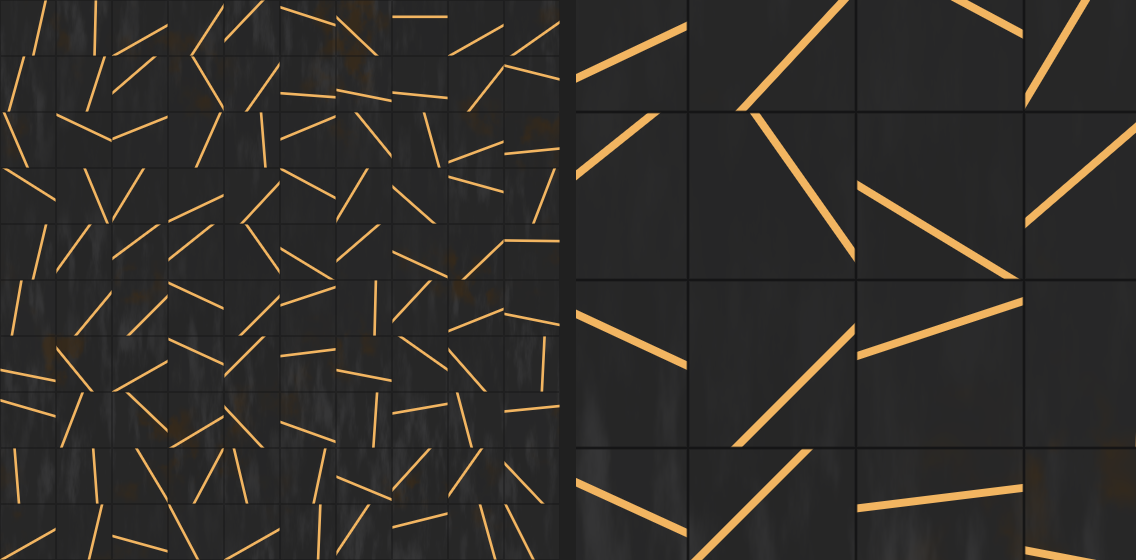
Left, the full canvas; right, a detail of the centre.
A WebGL 2 fragment shader for this pattern:

```glsl
#version 300 es
precision highp float;
// Ten by ten dark worn tiles, each crossed by one randomly turned amber line.

uniform vec2 u_resolution;
out vec4 fragColor;

const float TILES = 10.0;
const float TAU = 6.2831853;

// Lengths in tile units
const float LINE_OFFSET = 0.2;
const float LINE_HALF_WIDTH = 0.0235;
const float SEAM_HALF_WIDTH = 0.008;

const vec3 CHARCOAL = vec3(0.152, 0.152, 0.153);
const vec3 SCUFF = vec3(0.235, 0.235, 0.24);
const vec3 RUST = vec3(0.26, 0.17, 0.06);
const vec3 AMBER = vec3(0.95, 0.71, 0.38);
const vec3 SEAM = vec3(0.075, 0.075, 0.078);

float hash(vec2 p) {
    return fract(sin(dot(p, vec2(127.1, 311.7))) * 43758.5453);
}

float valueNoise(vec2 p) {
    vec2 cell = floor(p);
    vec2 f = fract(p);
    f = f * f * (3.0 - 2.0 * f);
    float low = mix(hash(cell), hash(cell + vec2(1.0, 0.0)), f.x);
    float high = mix(hash(cell + vec2(0.0, 1.0)), hash(cell + vec2(1.0)), f.x);
    return mix(low, high, f.y);
}

float fbm(vec2 p) {
    float sum = 0.0;
    float amplitude = 0.5;
    for (int i = 0; i < 5; i++) {
        sum += amplitude * valueNoise(p);
        p = p * 2.03 + vec2(17.3, 9.1);
        amplitude *= 0.5;
    }
    return sum;
}

// Coverage of a band around distance zero, smoothed over one pixel
float band(float dist, float halfWidth, float pixel) {
    return clamp((halfWidth - abs(dist)) / pixel + 0.5, 0.0, 1.0);
}

// Signed distance to a line kept at a fixed offset from the tile centre
float turnedLine(vec2 local, float angle, float offset) {
    return dot(local, vec2(cos(angle), sin(angle))) - offset;
}

// Vertical scuffs and rust blotches over the whole surface
vec3 wornSurface(vec2 p) {
    float streaks = fbm(p * vec2(7.0, 1.5) + 31.0);
    float patches = smoothstep(0.4, 0.7, fbm(p * 0.6 + 5.0));
    float scuff = smoothstep(0.42, 0.8, streaks) * (0.15 + 0.55 * patches);
    vec3 color = mix(CHARCOAL, SCUFF, scuff);

    float rustArea = smoothstep(0.52, 0.72, fbm(p * 0.8 + 63.0));
    float rustGrain = smoothstep(0.4, 0.68, fbm(p * vec2(3.5, 2.6) + 87.0));
    return mix(color, RUST, 0.5 * rustArea * rustGrain);
}

void main() {
    vec2 p = gl_FragCoord.xy / u_resolution * TILES;
    float pixel = TILES / min(u_resolution.x, u_resolution.y);
    vec2 cell = floor(p);
    vec2 local = fract(p) - 0.5;

    // Surface, with a slight change of tone per tile
    vec3 color = wornSurface(p);
    color *= 0.98 + 0.04 * hash(cell + 41.0);

    // One line per tile, cut off at the tile border
    float angle = TAU * hash(cell + 7.0);
    float lineDist = turnedLine(local, angle, LINE_OFFSET);
    color = mix(color, AMBER, band(lineDist, LINE_HALF_WIDTH, pixel));

    // Dark seams between tiles
    float seamDist = 0.5 - max(abs(local.x), abs(local.y));
    float seam = band(seamDist, SEAM_HALF_WIDTH, pixel);
    color = mix(color, SEAM, 0.9 * seam);

    fragColor = vec4(color, 1.0);
}
```
